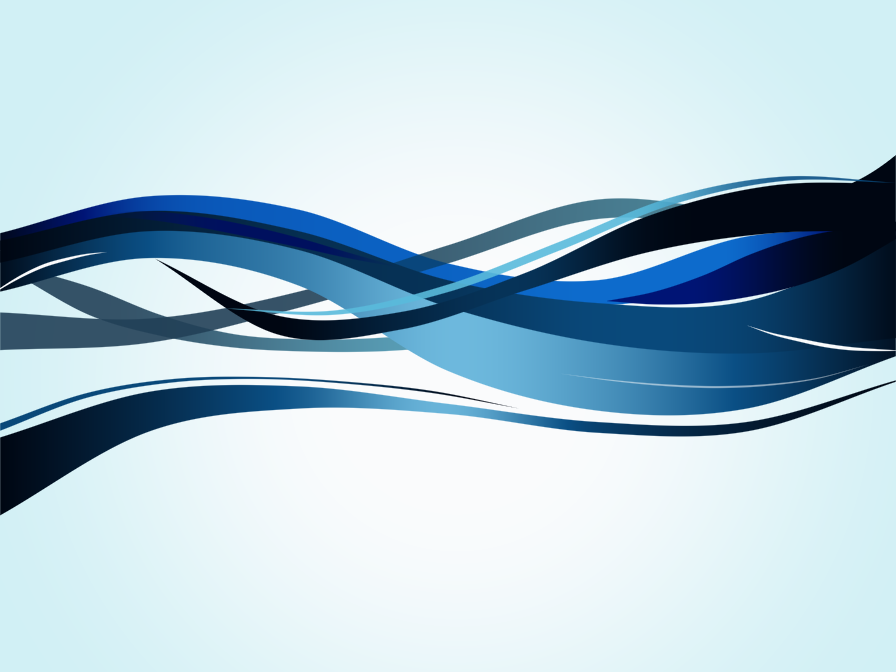
Reproduce this background procedurally as a Shadertoy shader.

```glsl
#define GLOW_CENTER vec2(0.51, 0.43)
#define GLOW_INNER 0.12
#define GLOW_OUTER 0.58
#define PAPER vec3(0.98, 0.985, 0.99)
#define ICE vec3(0.82, 0.94, 0.96)
#define INK vec3(0.0, 0.025, 0.07)
#define STEEL vec3(0.04, 0.31, 0.52)
#define SKY vec3(0.50, 0.80, 0.93)
#define NAVY vec3(0.0, 0.08, 0.46)
#define AZURE vec3(0.05, 0.42, 0.80)
#define SLATE vec3(0.13, 0.25, 0.34)
#define CYAN vec3(0.35, 0.73, 0.86)

float knot(vec4 a, vec3 b, int i) {
    return i < 4 ? a[clamp(i, 0, 3)] : b[clamp(i - 4, 0, 2)];
}

// Smooth curve through seven evenly spaced knots, u in 0..1
float spline(float u, vec4 a, vec3 b) {
    float s = clamp(u, 0.0, 1.0) * 6.0;
    int i = min(int(s), 5);
    float t = s - float(i);
    float p1 = knot(a, b, i), p2 = knot(a, b, i + 1);
    float p0 = i > 0 ? knot(a, b, i - 1) : 2.0 * p1 - p2;
    float p3 = i < 5 ? knot(a, b, i + 2) : 2.0 * p2 - p1;
    return p1 + 0.5 * t * (p2 - p0 + t * (2.0 * p0 - 5.0 * p1 + 4.0 * p2 - p3
         + t * (3.0 * (p1 - p2) + p3 - p0)));
}

float edge(float d) {
    return clamp(0.5 + d * iResolution.y / 1.2, 0.0, 1.0);
}

float band(vec2 uv, vec2 span, float top, float bottom) {
    float inside = edge(uv.x - span.x) * edge(span.y - uv.x);
    return inside * max(edge(top - uv.y) - edge(bottom - uv.y), 0.0);
}

// Coverage between an upper and a lower curve
float ribbon(vec2 uv, vec2 span, vec4 topA, vec3 topB, vec4 lowA, vec3 lowB) {
    float u = (uv.x - span.x) / (span.y - span.x);
    return band(uv, span, spline(u, topA, topB), spline(u, lowA, lowB));
}

// Coverage of a line that tapers at both ends
float stroke(vec2 uv, vec2 span, float halfWidth, vec4 a, vec3 b) {
    float u = clamp((uv.x - span.x) / (span.y - span.x), 0.0, 1.0);
    float center = spline(u, a, b), h = halfWidth * sin(3.1416 * u);
    return band(uv, span, center + h, center - h);
}

// Colour ramps from dark to bright
vec3 steelRamp(float t) {
    return t < 0.5 ? mix(INK, STEEL, max(t, 0.0) * 2.0) : mix(STEEL, SKY, min(t, 1.0) * 2.0 - 1.0);
}

vec3 azureRamp(float t) {
    return t < 0.5 ? mix(INK, NAVY, max(t, 0.0) * 2.0) : mix(NAVY, AZURE, min(t, 1.0) * 2.0 - 1.0);
}

void mainImage(out vec4 fragColor, in vec2 fragCoord) {
    vec2 uv = fragCoord / iResolution.xy;
    float x = uv.x;
    vec2 full = vec2(0.0, 1.0);

    // Radial glow
    float r = length((uv - GLOW_CENTER) * vec2(1.0, 0.75));
    vec3 col = mix(PAPER, ICE, smoothstep(GLOW_INNER, GLOW_OUTER, r));

    // Translucent back ribbons
    float m = ribbon(uv, vec2(0.02, 0.5), vec4(0.604, 0.573, 0.531, 0.503), vec3(0.495, 0.497, 0.507),
                     vec4(0.59, 0.531, 0.5, 0.483), vec3(0.477, 0.477, 0.484));
    col = mix(col, mix(SLATE, CYAN * 0.8, smoothstep(0.1, 0.5, x)), 0.9 * m);
    float cross = ribbon(uv, full, vec4(0.535, 0.526, 0.566, 0.635), vec3(0.703, 0.684, 0.67),
                         vec4(0.479, 0.49, 0.542, 0.608), vec3(0.674, 0.661, 0.661));
    col = mix(col, mix(SLATE, CYAN * 0.65, smoothstep(0.3, 0.85, x)), 0.9 * cross);

    // Broad pale ribbon
    m = ribbon(uv, full, vec4(0.627, 0.67, 0.644, 0.566), vec3(0.535, 0.545, 0.65),
               vec4(0.566, 0.616, 0.575, 0.448), vec3(0.389, 0.392, 0.47));
    col = mix(col, steelRamp(spline(x, vec4(0.05, 0.5, 0.7, 0.92), vec3(0.78, 0.47, 0.08))), m);

    // Bright upper ribbon, shaded where the back ribbon crosses
    m = ribbon(uv, full, vec4(0.653, 0.708, 0.688, 0.608), vec3(0.583, 0.648, 0.66),
               vec4(0.627, 0.68, 0.65, 0.57), vec3(0.545, 0.583, 0.644));
    vec3 bright = azureRamp(spline(x, vec4(0.05, 0.78, 0.92, 0.95), vec3(1.0, 0.95, 0.1)));
    col = mix(col, mix(bright, STEEL * 0.8, 0.8 * cross * step(x, 0.6)), m);

    // Dark middle ribbon and its navy fold
    m = ribbon(uv, full, vec4(0.642, 0.686, 0.656, 0.583), vec3(0.549, 0.552, 0.644),
               vec4(0.609, 0.656, 0.628, 0.543), vec3(0.49, 0.474, 0.497));
    col = mix(col, steelRamp(spline(x, vec4(0.0, 0.15, 0.27, 0.31), vec3(0.45, 0.4, 0.04))), m);
    m = ribbon(uv, vec2(0.1, 0.45), vec4(0.679, 0.686, 0.679, 0.665), vec3(0.646, 0.623, 0.601),
               vec4(0.679, 0.674, 0.663, 0.648), vec3(0.632, 0.615, 0.601));
    col = mix(col, NAVY * 0.8, m * smoothstep(0.1, 0.25, x) * smoothstep(0.45, 0.35, x));

    // Navy wing on the right
    m = ribbon(uv, vec2(0.677, 1.0), vec4(0.552, 0.566, 0.59, 0.622), vec3(0.646, 0.66, 0.67),
               vec4(0.552, 0.547, 0.549, 0.559), vec3(0.576, 0.604, 0.644));
    col = mix(col, azureRamp(0.5 * smoothstep(0.95, 0.76, x)), m);

    // Black sweep with its corner flick
    m = ribbon(uv, vec2(0.173, 1.0), vec4(0.615, 0.53, 0.536, 0.594), vec3(0.679, 0.724, 0.727),
               vec4(0.615, 0.502, 0.51, 0.568), vec3(0.625, 0.653, 0.656));
    float flick = band(uv, vec2(0.95, 1.0), 0.727 + 0.6 * (x - 0.95) + 5.0 * pow(max(x - 0.95, 0.0), 2.0), 0.72);
    col = mix(col, steelRamp(spline((x - 0.173) / 0.827, vec4(0.0, 0.0, 0.2, 0.3), vec3(0.03, 0.0, 0.0))), max(m, flick));

    // Cyan thread
    m = stroke(uv, vec2(0.25, 1.0), 0.0065, vec4(0.541, 0.535, 0.571, 0.634), vec3(0.701, 0.734, 0.728));
    col = mix(col, mix(CYAN, STEEL, smoothstep(0.7, 0.88, x)), 0.9 * m);

    // Lower ribbon and its companion line
    m = ribbon(uv, full, vec4(0.349, 0.417, 0.425, 0.399), vec3(0.372, 0.372, 0.434),
               vec4(0.233, 0.358, 0.392, 0.384), vec3(0.356, 0.358, 0.432));
    col = mix(col, steelRamp(spline(x, vec4(0.0, 0.24, 0.55, 0.9), vec3(0.4, 0.14, 0.0))), m);
    m = ribbon(uv, vec2(0.0, 0.58), vec4(0.37, 0.415, 0.436, 0.439), vec3(0.432, 0.418, 0.392),
               vec4(0.359, 0.408, 0.431, 0.436), vec3(0.429, 0.415, 0.392));
    col = mix(col, steelRamp(0.45 - 0.5 * smoothstep(0.3, 0.58, x)), m);

    // Fine highlights
    m = stroke(uv, vec2(0.833, 1.01), 0.0028, vec4(0.516, 0.503, 0.494, 0.486), vec3(0.481, 0.479, 0.478));
    m = max(m, stroke(uv, vec2(-0.02, 0.12), 0.0025, vec4(0.552, 0.573, 0.591, 0.605), vec3(0.614, 0.621, 0.625)));
    m = max(m, 0.55 * stroke(uv, vec2(0.625, 0.97), 0.0015, vec4(0.444, 0.434, 0.427, 0.424), vec3(0.427, 0.437, 0.458)));
    fragColor = vec4(mix(col, PAPER, m), 1.0);
}
```
